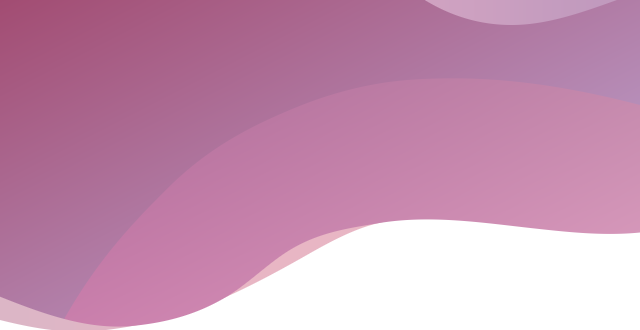
Reproduce this background procedurally as a Shadertoy shader.

```glsl
// Layered plum and rose waves with a lilac blob over a white ground

// Cubic through two knots, each holding x, y and slope
float hermite(float x, vec3 a, vec3 b) {
    float w = b.x - a.x;
    float t = clamp((x - a.x) / w, 0.0, 1.0);
    float s = 1.0 - t;
    return a.y * s * s * (1.0 + 2.0 * t) + b.y * t * t * (1.0 + 2.0 * s)
         + w * t * s * (a.z * s - b.z * t);
}

// Smooth chain of seven knots
float wave(float x, vec3 knots[7]) {
    float y = knots[0].y;
    for (int i = 0; i < 6; i++) {
        if (x >= knots[i].x) y = hermite(x, knots[i], knots[i + 1]);
    }
    return y;
}

// Antialiased coverage of the side where d is positive
float cover(float d) {
    float slope = length(vec2(dFdx(d), dFdy(d)));
    return clamp(d / max(slope, 1e-4) + 0.5, 0.0, 1.0);
}

void mainImage(out vec4 fragColor, in vec2 fragCoord) {
    // The canvas spans 768 by 396 units, with y running downward
    vec2 uv = fragCoord / iResolution.xy;
    uv.y = 1.0 - uv.y;
    vec2 p = uv * vec2(768.0, 396.0);

    // Lower edges of the pale ribbon and the plum body
    float ribbonEdge = wave(p.x, vec3[7](
        vec3(0, 384, 0.25), vec3(95, 398, 0), vec3(160, 391, -0.18),
        vec3(272, 356, -0.45), vec3(370, 305, -0.57),
        vec3(453, 268, -0.24), vec3(768, 200, -0.2)));
    float bodyEdge = wave(p.x, vec3[7](
        vec3(0, 356, 0.4), vec3(160, 391, -0.1), vec3(272, 356, -0.6),
        vec3(340, 305, -0.68), vec3(453, 268, -0.17),
        vec3(640, 274, 0.11), vec3(768, 279, -0.1)));

    // Upper edge of the rose hill
    float hillEdge = wave(p.x, vec3[7](
        vec3(0, 560, -2.8), vec3(78, 381, -1.75), vec3(200, 227, -1),
        vec3(350, 131, -0.42), vec3(450, 101, -0.18),
        vec3(545, 94, 0), vec3(768, 126, 0.26)));

    // Lower edge of the blob hanging from the top
    vec3 blobLow = vec3(614, 30, 0);
    float blobEdge = p.x < blobLow.x
        ? hermite(p.x, vec3(508, -1, 0.62), blobLow)
        : hermite(p.x, blobLow, vec3(743, -1, -0.36));

    // Gradients of each layer
    vec3 plum = mix(vec3(0.635, 0.298, 0.447), vec3(0.722, 0.576, 0.745),
                    0.7 * (uv.x + uv.y));
    vec3 rose = vec3(0.643, 0.369, 0.557)
              + uv.x * vec3(0.093, 0.141, 0.093)
              + uv.y * vec3(0.14, 0.116, 0.109);
    vec3 lilac = mix(vec3(0.812, 0.635, 0.757), vec3(0.757, 0.604, 0.745),
                     smoothstep(0.66, 0.96, uv.x));
    vec3 blush = mix(vec3(0.863, 0.714, 0.776), vec3(0.91, 0.714, 0.769),
                     smoothstep(0.0, 0.4, uv.x));

    // Stack from back to front
    vec3 body = mix(plum, rose, cover(p.y - hillEdge));
    body = mix(body, lilac, cover(blobEdge - p.y));
    vec3 color = mix(vec3(1.0), blush, cover(ribbonEdge - p.y));
    color = mix(color, body, cover(bodyEdge - p.y));
    fragColor = vec4(color, 1.0);
}
```
